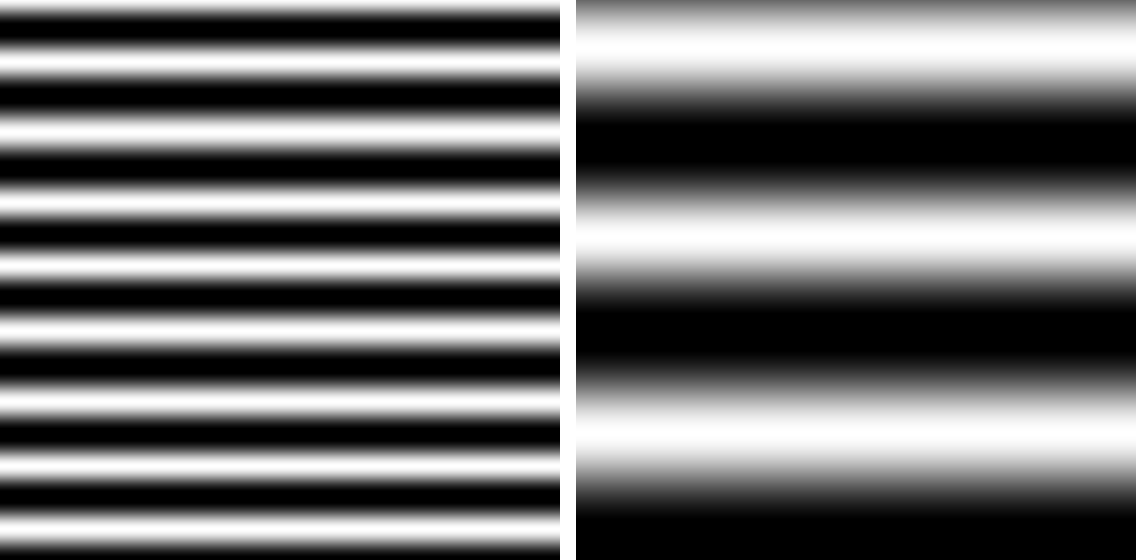
Left, the full canvas; right, a detail of the centre.
Reproduce this pattern procedurally as a Shadertoy shader.

```glsl
// Soft horizontal bands, about eight and a third from bottom to top.
// Two layered sines drift the band phase, so the spacing breathes slightly;
// a shaped cosine gives rounded white crests and flat black troughs.

const float TAU = 6.2831853;
const float BAND_COUNT = 8.375;
const float BAND_OFFSET = -0.402;

// One sine layer: amplitude in bands, frequency in cycles per canvas height.
float driftLayer(float height, float amplitude, float frequency, float crest) {
    return amplitude * cos(TAU * frequency * (height - crest));
}

// Band coordinate; whole numbers fall on the white crests.
float bandPhase(float height, float count, float offset) {
    float drift = driftLayer(height, 0.042, 2.44, 0.25)
                + driftLayer(height, 0.020, 1.0, 0.57);
    return count * height + offset + drift;
}

// Brightness across one band: a wide ramp that clips only at black.
float bandProfile(float phase) {
    float wave = cos(TAU * phase);
    return clamp(0.37 + wave * (0.53 + 0.10 * wave), 0.0, 1.0);
}

void mainImage(out vec4 fragColor, in vec2 fragCoord) {
    float height = fragCoord.y / iResolution.y;
    float brightness = bandProfile(bandPhase(height, BAND_COUNT, BAND_OFFSET));
    fragColor = vec4(vec3(brightness), 1.0);
}
```
